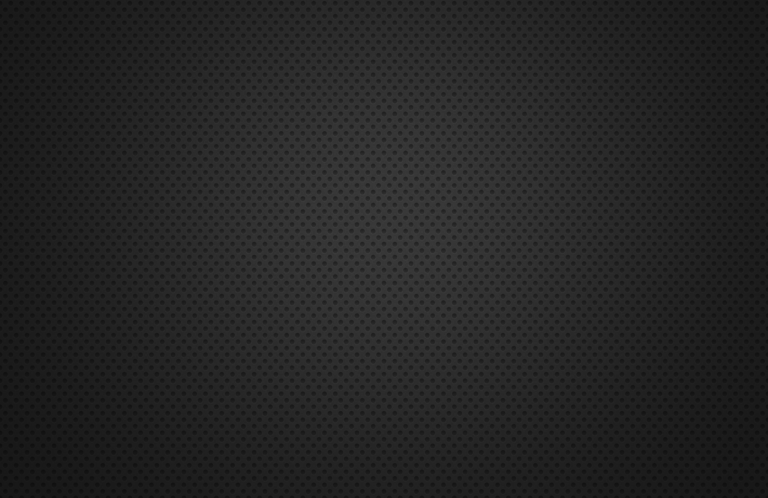
Write a Shadertoy shader that draws this pattern.

```glsl
// Dark perforated metal sheet: staggered rows of small round holes, each with
// a shaded upper wall and a faint lit lower lip, under a soft oval spotlight.
// The holes are two interleaved rectangular lattices; fine grain roughens the sheet.

float hash(vec2 p) {
    p = fract(p * vec2(0.1031, 0.1137));
    p += dot(p, p.yx + 33.33);
    return fract((p.x + p.y) * p.x * 37.0);
}

// Offset from the nearest hole centre, in units of the canvas width.
vec2 nearestHole(vec2 p) {
    vec2 pitch = vec2(1.0 / 71.0, 1.0 / 59.0);
    vec2 a = (fract(p / pitch) - 0.5) * pitch;
    vec2 b = (fract(p / pitch + 0.5) - 0.5) * pitch;
    return dot(a, a) < dot(b, b) ? a : b;
}

// Soft-edged disc coverage.
float disc(vec2 offset, float radius, float blur) {
    return 1.0 - smoothstep(radius - blur, radius + blur, length(offset));
}

void mainImage(out vec4 fragColor, in vec2 fragCoord) {
    vec2 uv = fragCoord / iResolution.xy;
    vec2 p = fragCoord / iResolution.x;
    float blur = max(0.8 / iResolution.x, 0.0009);

    // Spotlight, a little above the middle, taller than wide
    vec2 fromLight = (uv - vec2(0.51, 0.58)) * vec2(1.06, 0.77);
    float sheet = 0.081 + 0.138 * exp(-5.5 * dot(fromLight, fromLight));

    // Fine grain
    sheet *= 1.0 + 0.05 * (hash(floor(p * 512.0)) - 0.5);

    // Lit lip below each hole, then the hole itself with its upper wall in shade
    vec2 offset = nearestHole(p);
    float lip = disc(offset + vec2(0.0, 0.0009), 0.0036, blur);
    float hole = disc(offset, 0.0031, blur);
    float shade = smoothstep(-0.003, 0.003, offset.y);
    float tone = mix(sheet, sheet * 1.09, lip);
    tone = mix(tone, sheet * mix(0.82, 0.61, shade), hole);

    fragColor = vec4(vec3(tone), 1.0);
}
```
